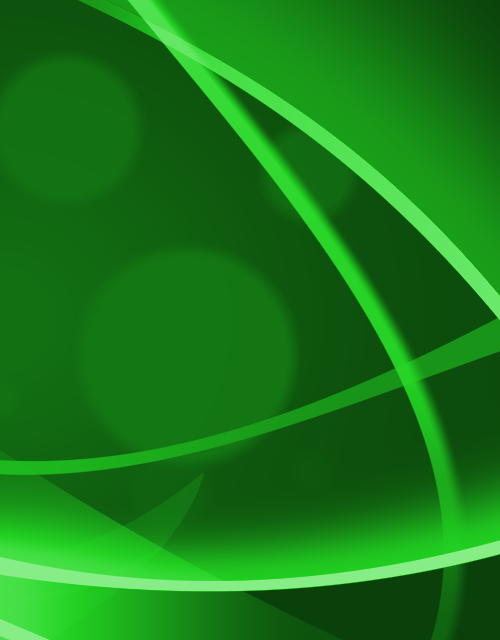
Reproduce this background procedurally as a WebGL 2 fragment shader.

```glsl
#version 300 es
precision highp float;
uniform vec2 u_resolution;
out vec4 fragColor;

const float ASPECT = 0.78125;
const float PALE = 0.93;

// Cubic through four values placed evenly over t = 0..1
float curve(float t, vec4 v) {
    float s = 3.0 * t, a = s - 1.0, b = s - 2.0, c = s - 3.0;
    return dot(v, vec4(-a * b * c / 6.0, s * b * c / 2.0, -s * a * c / 2.0, s * a * b / 6.0));
}

float above(float value, float limit, float soft) {
    return smoothstep(-soft, soft, value - limit);
}

float band(float value, float low, float high, float softLow, float softHigh) {
    return above(value, low, softLow) * above(high, value, softHigh);
}

float bell(vec2 uv, vec2 center, vec2 size) {
    vec2 q = (uv - center) / size;
    return exp(-dot(q, q));
}

// Soft discs: x, y, radius, strength
float addDiscs(float level, vec2 p) {
    vec4 discs[6] = vec4[6](
        vec4(0.104, 0.798, 0.116, 0.75), vec4(0.293, 0.443, 0.170, 0.95),
        vec4(0.482, 0.729, 0.074, 0.65), vec4(0.000, 0.375, 0.026, 0.50),
        vec4(0.488, 0.264, 0.032, 0.12), vec4(0.267, 0.232, 0.060, 0.20));
    for (int i = 0; i < 6; i++) {
        float d = length(p - discs[i].xy) - discs[i].z;
        level = mix(level, 0.47, discs[i].w * (1.0 - smoothstep(-0.018, 0.014, d)));
    }
    return level;
}

// Green ramp that pales at its bright end
vec3 greenRamp(float level) {
    float pale = max(level - 0.8, 0.0) / 0.13;
    float side = 0.16 * level + 0.38 * pale * pale;
    return vec3(side, level, side);
}

void main() {
    vec2 uv = gl_FragCoord.xy / u_resolution;
    vec2 p = uv * vec2(ASPECT, 1.0);
    float aa = 0.8 / u_resolution.y;

    // Ribbon edges
    float arcLow = curve(uv.x, vec4(1.055, 0.930, 0.758, 0.499));
    float arcHigh = curve(uv.x, vec4(1.081, 0.952, 0.789, 0.538));
    float sweepLow = curve(uv.x, vec4(0.259, 0.283, 0.358, 0.451));
    float sweepHigh = curve(uv.x, vec4(0.281, 0.302, 0.383, 0.505));
    float bowlLow = curve(uv.x, vec4(0.102, 0.077, 0.086, 0.134));
    float bowlHigh = curve(uv.x, vec4(0.130, 0.094, 0.104, 0.156));
    float fallLeft = curve(1.0 - uv.y, vec4(0.255, 0.597, 0.840, 0.862));
    float fallRight = curve(1.0 - uv.y, vec4(0.312, 0.642, 0.878, 0.900));

    // Backdrop and discs
    float level = 0.29 + 0.15 * bell(uv, vec2(0.0, 0.5), vec2(0.55, 0.4));
    level = addDiscs(level, p);

    // Glow outside the large arc
    float rise = max(uv.y - arcHigh, 0.0) / 0.28;
    level = mix(level, mix(0.24, 0.62, exp(-rise * rise)), above(uv.y, arcHigh, aa));

    // Glow over the bowl, dark floor under it
    float lift = max(uv.y - bowlHigh, 0.0) / mix(0.045, 0.085, uv.x);
    level = mix(level, 0.80, exp(-lift * lift));
    level = mix(0.25, level, above(uv.y, bowlLow, aa));

    // Lit sheet in the lower left
    float sheet = above(curve(uv.x, vec4(0.297, 0.140, 0.007, -0.110)), uv.y, aa);
    float lit = mix(level + 0.04, 0.88, bell(uv, vec2(0.0, 0.1), vec2(0.35, 0.11)));
    float floorLit = mix(0.88, 0.32, smoothstep(0.0, 0.65, uv.x));
    lit = mix(floorLit, lit, above(uv.y, bowlLow, aa));
    level = mix(level, lit, sheet);

    // Translucent wing and its crease
    float drop = max(0.258 - uv.y, 0.0);
    float bend = uv.x * uv.x;
    float wing = above(0.130 + 0.797 * bend, uv.y, aa)
        * above(0.408 - drop * (0.397 + 3.1 * drop), uv.x, aa);
    float crease = band(uv.y, 0.056 + 0.82 * bend, 0.068 + 0.75 * bend, aa, aa);
    level = mix(level, 0.88, 0.16 * wing + 0.12 * wing * crease);

    // Middle sweep and large arc
    float sweep = band(uv.y, sweepLow, sweepHigh, aa, aa);
    level = mix(level, mix(0.74, 0.60, smoothstep(0.0, 0.7, uv.x)), 0.95 * sweep);
    float arc = band(uv.y, arcLow, arcHigh, aa, aa);
    float arcLevel = mix(0.58, 0.85, smoothstep(0.15, 0.45, uv.x)) + 0.06 * uv.x;
    level = mix(level, arcLevel, arc);

    // Falling ribbon: crisp left edge, feathered right edge
    float fall = band(uv.x, fallLeft, fallRight, 1.5 * aa, 0.018);
    float fallAlpha = mix(0.25, 0.96, smoothstep(0.0, 0.45, uv.y));
    level = mix(level, 0.83 + 0.07 * uv.y * uv.y + 0.02 * arc, fall * fallAlpha);

    // Pale bowl rim and corner stroke
    float rim = band(uv.y, bowlLow, bowlHigh, aa, aa);
    float corner = band(uv.y, 0.006 - 0.30 * uv.x, 0.033 - 0.33 * uv.x, aa, aa);
    level = mix(level, PALE, max(rim, corner));

    fragColor = vec4(greenRamp(level), 1.0);
}
```
